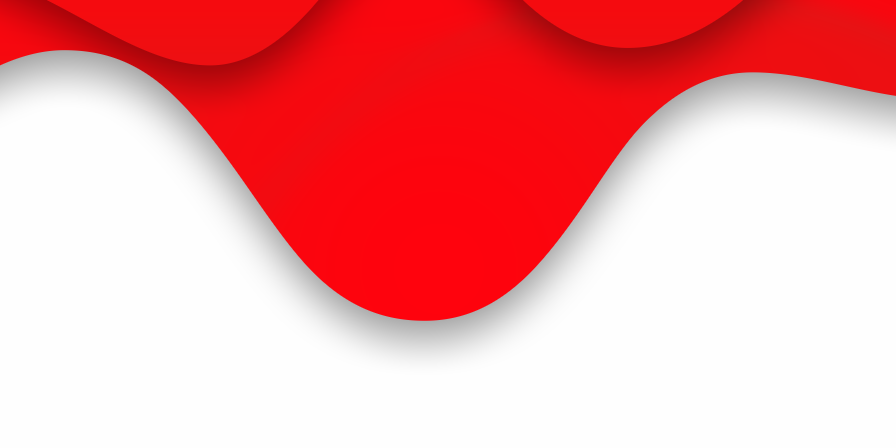
Give the GLSL for this background, as a Shadertoy shader.

```glsl
// A red wavy sheet hangs from the top over white, with two lobes above it.
// Edges are Hermite curves y = h(x); each soft shadow is the same region,
// shifted down and Gaussian-blurred by integrating along x.

// Knots of the sheet's lower edge: x, y, slope.
const vec3 SHEET[11] = vec3[11](
    vec3(0.0, 0.854, 0.45), vec3(0.143, 0.888, 0.0), vec3(0.365, 0.807, -0.85),
    vec3(0.547, 0.590, -1.43), vec3(0.703, 0.388, -0.98), vec3(0.948, 0.284, 0.0),
    vec3(1.172, 0.380, 0.95), vec3(1.315, 0.560, 1.48), vec3(1.432, 0.719, 1.05),
    vec3(1.680, 0.8385, 0.0), vec3(2.0, 0.786, -0.15));

// Cubic Hermite between two knots, continued as straight lines outside them.
float hermite(float x, vec3 a, vec3 b) {
    float width = b.x - a.x;
    float t = clamp((x - a.x) / width, 0.0, 1.0);
    float s = 1.0 - t;
    float y = mix(a.y, b.y, t * t * (3.0 - 2.0 * t))
            + width * t * s * (a.z * s - b.z * t);
    return y + a.z * min(x - a.x, 0.0) + b.z * max(x - b.x, 0.0);
}

float sheetEdge(float x) {
    int k = 0;
    for (int i = 1; i < 10; i++) if (x > SHEET[i].x) k = i;
    return hermite(x, SHEET[k], SHEET[k + 1]);
}

float lobeEdge(float x, vec3 left, vec3 low, vec3 right) {
    return x < low.x ? hermite(x, left, low) : hermite(x, low, right);
}

// Edge heights of the sheet, left lobe and right lobe.
vec3 edges(float x) {
    return vec3(
        sheetEdge(x),
        lobeEdge(x, vec3(0.104, 1.0, -0.5), vec3(0.469, 0.854, 0.0), vec3(0.711, 1.0, 1.2)),
        lobeEdge(x, vec3(1.167, 1.0, -0.95), vec3(1.401, 0.893, 0.0), vec3(1.659, 1.0, 0.85)));
}

// Blurred coverage of the three shifted regions.
vec3 softShadows(vec2 p) {
    const float sigma = 0.045;
    vec3 sum = vec3(0.0);
    float total = 0.0;
    for (int i = -10; i <= 10; i++) {
        float u = float(i) * 0.25;
        float weight = exp(-0.5 * u * u);
        vec3 depth = (p.y + 0.038 - edges(p.x + u * sigma)) / sigma;
        sum += weight * smoothstep(-2.1, 2.1, depth);
        total += weight;
    }
    return sum / total;
}

// Sheet colour: a central glow and a faint, wide arc with a brighter outside.
vec3 sheetColor(vec2 p) {
    vec3 dull = vec3(0.925, 0.06, 0.07);
    vec3 vivid = vec3(1.0, 0.01, 0.05);
    float glow = exp(-2.6 * dot(p - vec2(0.98, 0.4), p - vec2(0.98, 0.4)));
    float arc = length(p - vec2(1.536, -0.172)) - 1.188;
    float outside = smoothstep(-0.03, 0.04, arc) * smoothstep(0.65, 1.0, p.y);
    float crease = exp(-pow(arc / 0.045, 2.0));
    vec3 color = mix(dull, vivid, max(glow, 0.75 * outside));
    return color - vec3(0.025, -0.015, -0.01) * crease;
}

void mainImage(out vec4 fragColor, in vec2 fragCoord) {
    vec2 p = fragCoord / iResolution.xy * vec2(2.0, 1.0);

    // Antialiased coverage from the slope-corrected height above each edge.
    vec3 height = edges(p.x);
    vec3 slope = (edges(p.x + 0.002) - edges(p.x - 0.002)) / 0.004;
    vec3 gap = (p.y - height) / sqrt(1.0 + slope * slope);
    vec3 cover = clamp(0.5 + gap * iResolution.y, 0.0, 1.0);
    vec3 shadow = softShadows(p);

    // White ground, sheet, then the lobes with their shadows.
    vec3 color = vec3(0.997) * (1.0 - 0.42 * shadow.x);
    vec3 sheet = sheetColor(p);
    sheet *= (1.0 - 0.42 * shadow.y) * (1.0 - 0.42 * shadow.z);
    color = mix(color, sheet, cover.x);
    vec3 lobe = mix(vec3(0.96, 0.045, 0.06), vec3(0.93, 0.06, 0.07),
                    smoothstep(0.98, 0.85, p.y));
    color = mix(color, lobe, max(cover.y, cover.z));
    fragColor = vec4(color, 1.0);
}
```
